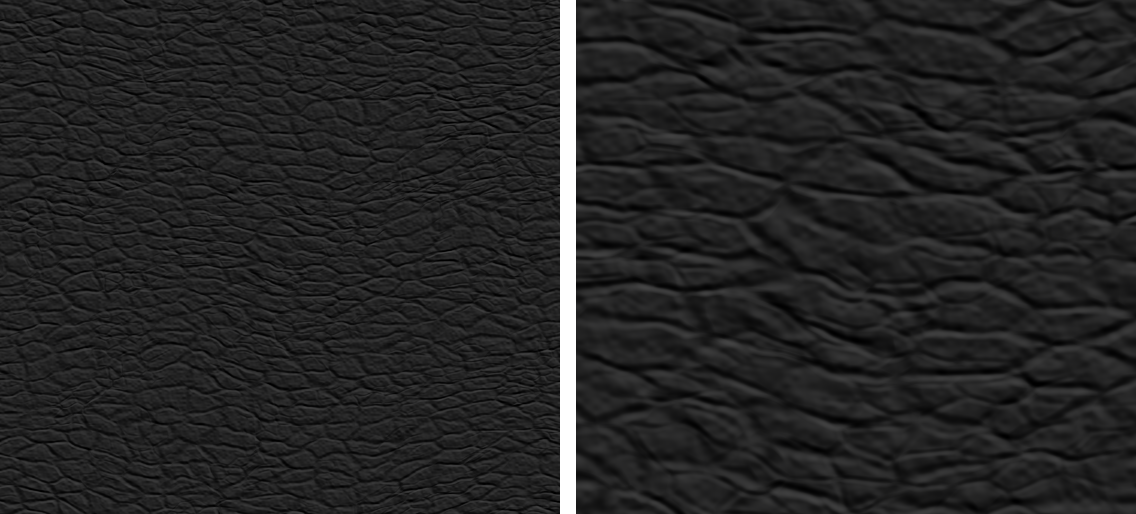
Left, the full canvas; right, a detail of the centre.
Give the GLSL for this texture, as a Shadertoy shader.

```glsl
const vec3  BASE_COLOR    = vec3(0.130, 0.130, 0.131);
const vec2  PEBBLE_SIZE   = vec2(0.066, 0.029);  // in canvas heights
const vec2  WRINKLE_SIZE  = vec2(0.034, 0.017);
const float CREASE_WIDTH  = 0.32;
const float WRINKLE_DEPTH = 0.40;
const vec2  PORE_FREQ     = vec2(75.0, 105.0);
const vec2  GRAIN_FREQ    = vec2(170.0, 215.0);
const float PORE_DEPTH    = 0.85;
const float GRAIN_DEPTH   = 0.45;
const vec2  LIGHT_STEP    = vec2(0.0005, 0.0014);
const float RELIEF        = 0.175;
const float CREASE_SHADE  = 0.022;

vec2 hash22(vec2 p) {
    vec3 q = fract(p.xyx * vec3(0.1031, 0.1030, 0.0973));
    q += dot(q, q.yzx + 33.33);
    return fract((q.xx + q.yz) * q.zy);
}

// Two independent channels of smooth noise, 0 to 1
vec2 noise2(vec2 p) {
    vec2 i = floor(p), f = fract(p);
    f = f * f * (3.0 - 2.0 * f);
    vec2 low  = mix(hash22(i), hash22(i + vec2(1, 0)), f.x);
    vec2 high = mix(hash22(i + vec2(0, 1)), hash22(i + vec2(1, 1)), f.x);
    return mix(low, high, f.y);
}

// Difference of the two nearest cell distances: zero along the creases
float cellEdge(vec2 p) {
    vec2 cell = floor(p), f = fract(p);
    float nearest = 8.0, second = 8.0;
    for (int y = -1; y <= 1; y++)
    for (int x = -1; x <= 1; x++) {
        vec2 offset = vec2(x, y);
        float d = length(offset + 0.1 + 0.8 * hash22(cell + offset) - f);
        second = min(second, max(nearest, d));
        nearest = min(nearest, d);
    }
    return second - nearest;
}

// Bends the rows of pebbles and roughens their outlines
vec2 warp(vec2 p) {
    vec2 sway   = noise2(p * 3.0 + 7.0) - 0.5;
    vec2 bend   = noise2(p * vec2(11.0, 15.0) + 31.0) - 0.5;
    vec2 ragged = noise2(p * vec2(48.0, 60.0) + 53.0) - 0.5;
    return p + sway * vec2(0.04, 0.08) + bend * vec2(0.030, 0.018)
             + ragged * vec2(0.010, 0.006);
}

// Pebble height in x, full leather height with pores and grain in y
vec2 leatherHeight(vec2 p) {
    vec2 q = warp(p);
    vec2 depth = noise2(p * vec2(14.0, 22.0) + 91.0);
    float pebble  = smoothstep(0.0, CREASE_WIDTH, cellEdge(q / PEBBLE_SIZE));
    float wrinkle = smoothstep(0.0, CREASE_WIDTH, cellEdge(q / WRINKLE_SIZE + 17.0));
    float folds = mix(0.55, 1.15, depth.x) * (pebble - 1.0)
                + WRINKLE_DEPTH * smoothstep(0.2, 0.8, depth.y) * (wrinkle - 1.0);
    float pores = noise2(q * PORE_FREQ).x * PORE_DEPTH;
    float grain = noise2(p * GRAIN_FREQ + 11.0).x * GRAIN_DEPTH;
    return vec2(folds, folds + pores + grain);
}

void mainImage(out vec4 fragColor, in vec2 fragCoord) {
    vec2 p = fragCoord / iResolution.y + 2.0;

    // Light from above: slopes facing up are bright
    vec2 below = leatherHeight(p - LIGHT_STEP);
    vec2 above = leatherHeight(p + LIGHT_STEP);
    float slope = below.y - above.y;
    float folds = 0.5 * (below.x + above.x);

    // Soft limit keeps the deepest creases and rims within range
    float relief = RELIEF * slope / (1.0 + 0.5 * abs(slope));
    float shade = relief + CREASE_SHADE * (folds + 0.3);
    fragColor = vec4(clamp(BASE_COLOR + shade, 0.0, 1.0), 1.0);
}
```
